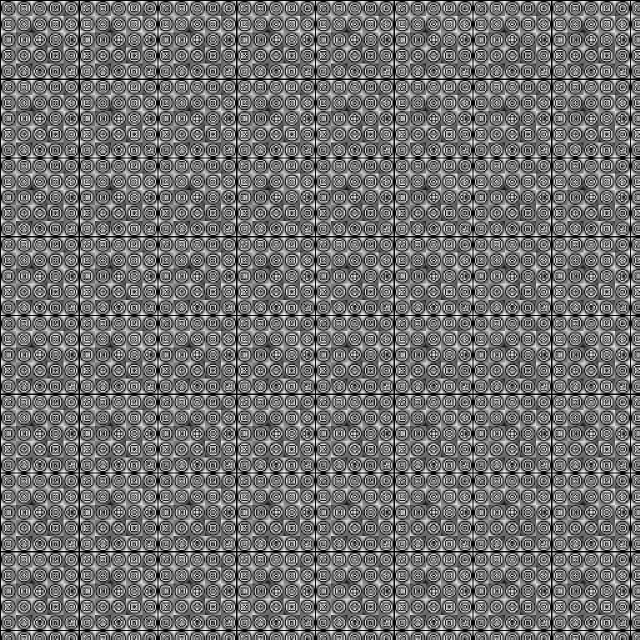
A Shadertoy shader for this pattern:

```glsl
const float GRAIN = 512.0;        // sample points across the canvas
const float BLOCK = 63.0;         // sample points per block of cells
const float CELLS = 5.0;          // cells per block side
const float RIM_RADIUS = 0.42;    // dark rim, in cell widths
const float RING_PITCH = 0.165;   // spacing of the inner rings
const float RIM_FADE = 0.07;      // fade from rim to the gap tone
const float CORNER_REACH = 0.65;  // radius of the full corner tone
const float GAP_TONE = 0.52;
const float DARK_CORNER = 0.05;
const float FOLD = 0.7;           // four-way bending of the rings
const float SHIFT = 0.8;          // ring offset between cells
const float BLACK = 0.02;
const float WHITE = 0.93;

float hash(vec2 p) {
    return fract(sin(dot(p, vec2(127.1, 311.7))) * 43758.5453);
}

// Triangle wave, 0 at whole numbers and 1 halfway between
float triangle(float t) {
    return 1.0 - abs(2.0 * fract(t) - 1.0);
}

// Rings bend into diamonds and crosses towards the centre
float ringTone(vec2 local, float radius, vec2 cell) {
    float inward = 1.0 - radius / RIM_RADIUS;
    float fold = FOLD * (2.0 * hash(cell) - 1.0) * cos(4.0 * atan(local.y, local.x));
    float shift = SHIFT * (hash(cell + 17.0) - 0.5);
    return triangle((RIM_RADIUS - radius) / RING_PITCH + inward * (fold + shift));
}

// Corners by the block border are white, inner ones vary
float cornerTone(vec2 quadrant) {
    vec2 toBorder = min(quadrant, 2.0 * CELLS - 1.0 - quadrant);
    bool atBorder = min(toBorder.x, toBorder.y) < 0.5;
    return atBorder ? 1.0 : mix(DARK_CORNER, 1.0, hash(quadrant + 5.0));
}

float gapTone(vec2 p, float radius) {
    float rim = smoothstep(0.0, RIM_FADE, radius - RIM_RADIUS);
    float corner = smoothstep(RIM_RADIUS, CORNER_REACH, radius);
    return rim * mix(GAP_TONE, cornerTone(floor(p * 2.0)), corner);
}

float cellTone(vec2 p) {
    vec2 local = fract(p) - 0.5;
    float radius = length(local);
    return radius < RIM_RADIUS ? ringTone(local, radius, floor(p)) : gapTone(p, radius);
}

float patternTone(vec2 uv) {
    // Coarse sampling breaks the fine rings into a maze
    vec2 grain = mod(floor(uv * GRAIN), BLOCK);
    float blockLine = step(0.5, min(grain.x, grain.y));
    return cellTone(grain * CELLS / BLOCK) * blockLine;
}

void mainImage(out vec4 fragColor, in vec2 fragCoord) {
    vec2 fromTop = vec2(fragCoord.x, iResolution.y - fragCoord.y);

    // Four samples per pixel smooth the edges
    float tone = 0.0;
    for (int i = 0; i < 4; i++) {
        vec2 offset = vec2(i % 2, i / 2) * 0.5 - 0.25;
        tone += 0.25 * patternTone((fromTop + offset) / iResolution.y);
    }
    fragColor = vec4(vec3(mix(BLACK, WHITE, tone)), 1.0);
}
```
